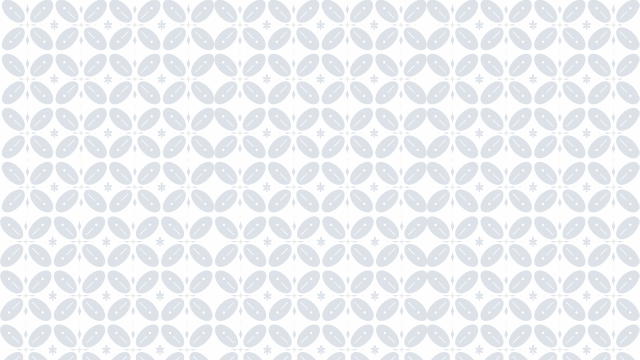
This pattern is drawn by a WebGL 2 fragment shader. Its source:

```glsl
#version 300 es
precision highp float;

uniform vec2 u_resolution;
out vec4 outColor;

const float HEIGHT = 432.0;                // design units down the canvas
const vec2 PITCH = vec2(64.4, 64.85);      // spacing of flowers in a block
const vec2 BLOCK = vec2(255.0, 260.0);     // spacing of 4 x 4 blocks
const vec2 ORIGIN = vec2(2.0, -2.4);       // corner of the first block
const vec2 FIRST = vec2(31.0, 32.4);       // first flower inside a block

const vec3 PAPER = vec3(0.995);
const vec3 PALE_BLUE = vec3(0.865, 0.882, 0.910);
const vec3 CREAM = vec3(0.975, 0.965, 0.930);

float ellipse(vec2 p, vec2 radii) {
  p += 1e-4;
  float k = length(p / radii);
  return k * (k - 1.0) / length(p / (radii * radii));
}

float lozenge(vec2 p, vec2 halfSize) {
  p = abs(p);
  return (p.x * halfSize.y + p.y * halfSize.x - halfSize.x * halfSize.y)
       / length(halfSize);
}

float segment(vec2 p, vec2 a, vec2 b, float halfWidth) {
  vec2 ab = b - a;
  float t = clamp(dot(p - a, ab) / dot(ab, ab), 0.0, 1.0);
  return length(p - a - ab * t) - halfWidth;
}

vec2 rotate(vec2 p, float angle) {
  float c = cos(angle), s = sin(angle);
  return vec2(c * p.x + s * p.y, c * p.y - s * p.x);
}

float coverage(float d, float pixel) {
  return clamp(0.5 - d / pixel, 0.0, 1.0);
}

// Small sprig: upright bud, two pairs of leaves and a stem
float sprig(vec2 p) {
  vec2 m = vec2(abs(p.x), p.y);
  float d = ellipse(p - vec2(0.0, -3.2), vec2(1.3, 2.7));
  d = min(d, ellipse(rotate(m - vec2(2.5, -0.9), -0.35), vec2(2.5, 1.3)));
  d = min(d, ellipse(rotate(m - vec2(2.2, 2.2), 0.55), vec2(2.4, 1.2)));
  return min(d, segment(p, vec2(0.0, -2.0), vec2(0.0, 5.2), 0.75));
}

vec3 flower(vec3 color, vec2 p, float pixel) {
  // Four diagonal petals folded into one
  vec2 q = rotate(abs(p), radians(45.0));
  float petal = ellipse(q - vec2(23.7, -0.3), vec2(17.0, 9.5));
  color = mix(color, PALE_BLUE, coverage(petal, pixel));

  // Vein and dot cut out of each petal
  float cut = segment(q, vec2(11.5, 0.0), vec2(22.5, 0.0), 0.4);
  cut = min(cut, length(q - vec2(28.5, 0.0)) - 1.4);
  color = mix(color, PAPER, coverage(cut, pixel));

  // Upright lozenges and side dashes
  vec2 m = abs(p);
  float trim = lozenge(m - vec2(0.0, 18.5), vec2(2.1, 5.2));
  trim = min(trim, lozenge(m - vec2(7.5, 0.0), vec2(3.6, 0.9)));
  color = mix(color, PALE_BLUE, coverage(trim, pixel));

  // Faint star at the heart and specks around it
  float heart = min(lozenge(p, vec2(1.4, 3.2)), lozenge(p, vec2(3.2, 1.4)));
  color = mix(color, mix(PALE_BLUE, CREAM, 0.4), coverage(heart, pixel));
  float speck = length(m - vec2(0.0, 30.5)) - 0.9;
  speck = min(speck, length(m - vec2(17.0, 0.0)) - 0.8);
  return mix(color, CREAM, coverage(speck, pixel));
}

// Sideways slip of the lower blocks
float blockShift(vec2 block) {
  float slip = block.x < 0.5 ? -2.0 : (block.x < 1.5 ? 0.8 : 0.0);
  return slip * step(0.5, block.y);
}

void main() {
  float pixel = HEIGHT / u_resolution.y;
  vec2 p = gl_FragCoord.xy * pixel;
  p.y = HEIGHT - p.y;

  // Block, then the nearest flower in it
  vec2 block = max(floor((p - ORIGIN) / BLOCK), vec2(0.0));
  vec2 local = p - ORIGIN - block * BLOCK - FIRST;
  local.x -= blockShift(block);
  vec2 cell = clamp(floor(local / PITCH + 0.5), vec2(0.0), vec2(3.0));
  vec3 color = flower(PAPER, local - cell * PITCH, pixel);

  // Sprigs sit between flowers, never on a block seam
  float gap = clamp(floor(local.x / PITCH.x), 0.0, 2.0) + 0.5;
  float leaf = sprig(local - vec2(gap, cell.y) * PITCH);
  color = mix(color, PALE_BLUE, coverage(leaf, pixel));

  outColor = vec4(color, 1.0);
}
```
